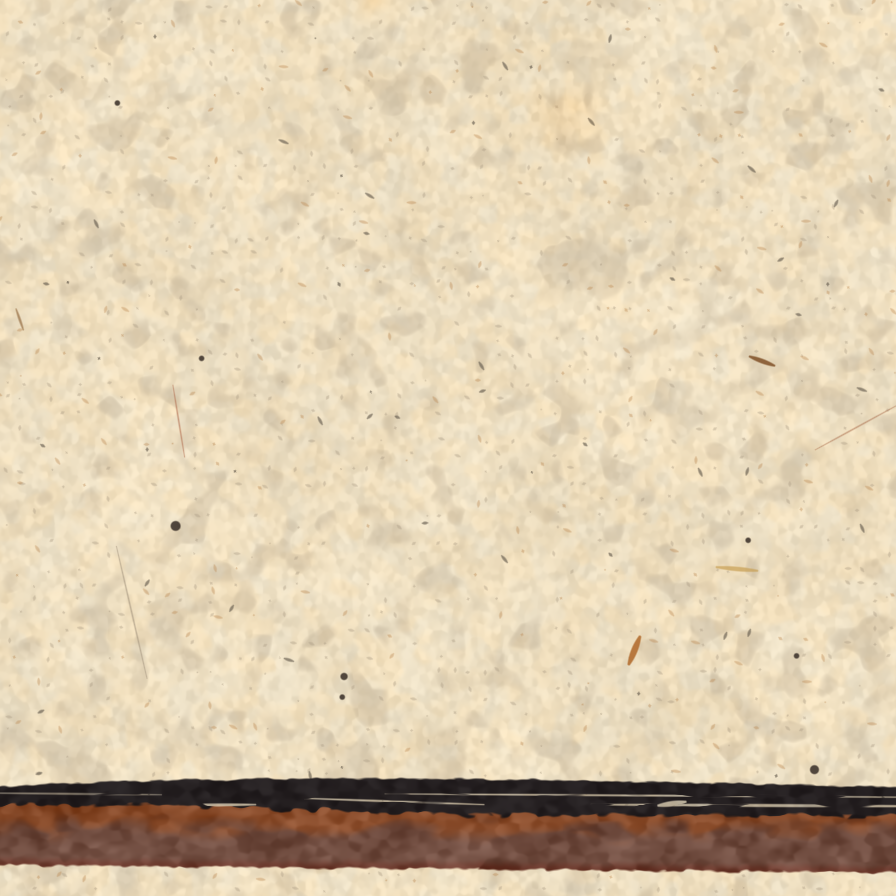
A Shadertoy shader for this texture:

```glsl
// Speckled cream paper with a ruled black and rust-brown ink band near the foot.

const vec3 PAPER = vec3(0.935, 0.875, 0.755);
const vec3 GREY_FIBRE = vec3(0.66, 0.60, 0.51);
const vec3 WARM_FIBRE = vec3(0.73, 0.53, 0.32);
const vec3 BLACK_INK = vec3(0.14, 0.12, 0.125);
const vec3 RUST_INK = vec3(0.53, 0.29, 0.16);
const vec3 PLUM_INK = vec3(0.44, 0.30, 0.25);
const vec3 RIM_INK = vec3(0.42, 0.20, 0.15);

vec2 hash2(vec2 p) {
    vec3 q = fract(p.xyx * vec3(0.1031, 0.1030, 0.0973));
    q += dot(q, q.yzx + 33.33);
    return fract((q.xx + q.yz) * q.zy);
}

// Smooth cellular noise: random values blended around jittered sites.
float mottle(vec2 p) {
    vec2 cell = floor(p), f = fract(p);
    float total = 0.0, weight = 0.0;
    for (int j = -1; j <= 1; j++)
    for (int i = -1; i <= 1; i++) {
        vec2 o = vec2(i, j);
        vec2 d = o + hash2(cell + o + 91.0) - f;
        float w = exp(-5.0 * dot(d, d));
        total += w * hash2(cell + o + 357.0).x;
        weight += w;
    }
    return total / weight;
}

float cover(float dist, float soft) {
    return 1.0 - smoothstep(-soft, soft, dist);
}

// Capsule from a to b that narrows to its ends.
float fleck(vec2 p, vec2 a, vec2 b, float radius, float soft) {
    vec2 ab = b - a;
    float t = clamp(dot(p - a, ab) / max(dot(ab, ab), 1e-7), 0.0, 1.0);
    float taper = 0.45 + 2.2 * t * (1.0 - t);
    return cover(length(p - a - ab * t) - radius * taper, soft);
}

// One randomly turned short fibre in a share of the grid cells.
float fibres(vec2 uv, float scale, float share, float radius, float soft) {
    vec2 p = uv * scale, cell = floor(p);
    vec2 site = 0.3 + 0.4 * hash2(cell + 17.0);
    vec2 pick = hash2(cell + 203.0);
    float turn = pick.y * 6.2832;
    vec2 arm = 0.18 * pick.y * vec2(cos(turn), sin(turn));
    return step(pick.x, share) * fleck(fract(p), site - arm, site + arm, radius, soft * scale);
}

float wobble(float x) {
    return sin(x * 83.0) + 0.6 * sin(x * 211.0 + 1.0) + 0.4 * sin(x * 467.0 + 2.0);
}

vec3 paper(vec2 uv, float soft) {
    float cloud = mottle(uv * 13.0) - 0.5;
    float blotch = mottle(uv * 48.0 + 7.0);
    float grain = mottle(uv * vec2(150.0, 125.0) + 31.0) - 0.5;
    float tint = mottle(uv * 65.0 + 83.0) - 0.5;
    vec3 col = PAPER + 0.035 * cloud + 0.075 * grain;
    col += tint * vec3(0.025, -0.005, -0.045);
    col = mix(col, GREY_FIBRE, 0.28 * smoothstep(0.58, 0.92, blotch));
    col = mix(col, GREY_FIBRE, 0.40 * fibres(uv, 62.0, 0.22, 0.10, soft));
    col = mix(col, WARM_FIBRE, 0.40 * fibres(uv + 3.7, 41.0, 0.14, 0.07, soft));
    col = mix(col, GREY_FIBRE * 0.6, 0.65 * fibres(uv + 8.3, 33.0, 0.045, 0.055, soft));
    // Warm stains
    float stain = exp(-900.0 * dot(uv - vec2(0.63, 0.87), uv - vec2(0.63, 0.87)));
    stain += exp(-2500.0 * dot(uv - vec2(0.415, 1.0), uv - vec2(0.415, 1.0)));
    return col + stain * vec3(0.02, -0.025, -0.08);
}

vec3 strayMarks(vec3 col, vec2 uv, float soft) {
    // Brown chips
    col = mix(col, vec3(0.52, 0.34, 0.18), 0.9 * fleck(uv, vec2(0.837, 0.602), vec2(0.864, 0.592), 0.0026, soft));
    col = mix(col, vec3(0.70, 0.43, 0.19), 0.9 * fleck(uv, vec2(0.702, 0.259), vec2(0.714, 0.289), 0.0036, soft));
    col = mix(col, vec3(0.78, 0.62, 0.32), 0.7 * fleck(uv, vec2(0.80, 0.367), vec2(0.845, 0.363), 0.0025, soft));
    col = mix(col, WARM_FIBRE * 0.8, 0.7 * fleck(uv, vec2(0.018, 0.655), vec2(0.026, 0.632), 0.0014, soft));
    // Long hairs
    col = mix(col, vec3(0.68, 0.40, 0.28), 0.6 * fleck(uv, vec2(0.193, 0.57), vec2(0.206, 0.49), 0.0008, soft));
    col = mix(col, vec3(0.68, 0.45, 0.32), 0.6 * fleck(uv, vec2(0.91, 0.498), vec2(1.0, 0.547), 0.0008, soft));
    col = mix(col, GREY_FIBRE, 0.7 * fleck(uv, vec2(0.13, 0.39), vec2(0.164, 0.243), 0.0008, soft));
    // Dark ink dots: position and radius
    vec3 dots[8] = vec3[8](vec3(0.131, 0.885, 0.003), vec3(0.225, 0.60, 0.003),
        vec3(0.196, 0.413, 0.0055), vec3(0.384, 0.245, 0.004), vec3(0.382, 0.222, 0.003),
        vec3(0.835, 0.397, 0.003), vec3(0.889, 0.268, 0.003), vec3(0.909, 0.141, 0.005));
    for (int i = 0; i < 8; i++)
        col = mix(col, vec3(0.25, 0.21, 0.18), 0.9 * cover(length(uv - dots[i].xy) - dots[i].z, soft));
    return col;
}

// Pale gaps left by the pen along the black rule.
float penGaps(vec2 uv, float soft) {
    float gap = 0.65 * fleck(uv, vec2(-0.02, 0.115), vec2(0.18, 0.113), 0.0011, soft);
    gap = max(gap, fleck(uv, vec2(0.19, 0.101), vec2(0.285, 0.102), 0.0018, soft));
    gap = max(gap, fleck(uv, vec2(0.34, 0.109), vec2(0.54, 0.102), 0.0012, soft));
    gap = max(gap, fleck(uv, vec2(0.43, 0.114), vec2(1.05, 0.110), 0.0011, soft));
    gap = max(gap, fleck(uv, vec2(0.66, 0.102), vec2(1.05, 0.100), 0.0017, soft));
    gap *= smoothstep(0.28, 0.52, mottle(uv * vec2(32.0, 260.0)));
    return max(gap, fleck(uv, vec2(0.735, 0.101), vec2(0.765, 0.105), 0.003, soft));
}

void mainImage(out vec4 fragColor, in vec2 fragCoord) {
    vec2 uv = fragCoord / iResolution.xy;
    float soft = max(1.0 / iResolution.y, 0.0012);
    vec3 col = strayMarks(paper(uv, soft), uv, soft);
    vec3 bare = col;

    // Brown wash: rust above, plum below, dark red lower rim
    float rough = mottle(uv * vec2(90.0, 110.0)) - 0.5;
    float bottom = 0.0345 - 0.0085 * uv.x + 0.0007 * wobble(uv.x) + 0.003 * rough;
    float top = 0.1215 + 0.0095 * sin(3.1416 * pow(uv.x, 0.75)) + 0.0004 * wobble(uv.x + 2.0);
    float patches = mottle(uv * vec2(35.0, 70.0) + 5.0) - 0.5;
    vec3 wash = mix(PLUM_INK, RUST_INK, smoothstep(0.063, 0.087, uv.y + 0.025 * patches));
    wash = mix(wash, RIM_INK, 0.7 * cover(uv.y - bottom - 0.006, 0.005));
    wash += 0.12 * rough + 0.10 * patches;
    col = mix(col, wash, cover(max(bottom - uv.y, uv.y - 0.108), soft * 1.3));

    // Black rule with ragged lower edge and dry-pen gaps
    float ruleFoot = mix(0.102, 0.090, smoothstep(0.1, 0.6, uv.x));
    ruleFoot += 0.001 * wobble(uv.x * 0.7 + 4.0) + 0.006 * rough;
    float rule = cover(max(ruleFoot - uv.y, uv.y - top - 0.002 * rough), soft * 1.2);
    col = mix(col, BLACK_INK + 0.08 * rough, rule);
    col = mix(col, bare * 0.92, 0.8 * penGaps(uv, soft));

    fragColor = vec4(clamp(col, 0.0, 1.0), 1.0);
}
```
